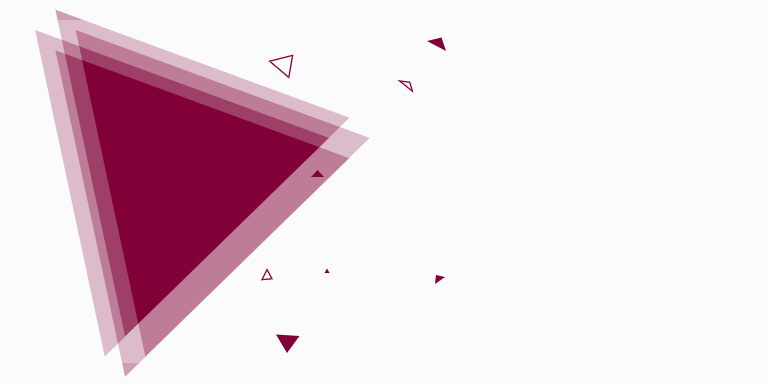
This background is drawn by a WebGL 2 fragment shader. Its source:

```glsl
#version 300 es
precision highp float;
// Four translucent triangles, shifted in a diamond, stack into one solid core
// on an off-white ground, with small filled and outlined triangles around it.
// Every shape is a signed distance to a triangle; one unit is the canvas height.
uniform vec2 u_resolution;
out vec4 outColor;

const vec3 PAPER = vec3(0.984);
const vec3 WINE = vec3(0.5, 0.0, 0.215);

// Corners of the small triangles; the first OUTLINED ones are drawn as strokes
const int CHIPS = 8;
const int OUTLINED = 3;
const vec2 CORNER_A[CHIPS] = vec2[](
    vec2(0.7005, 0.8411), vec2(1.0378, 0.7904), vec2(0.6953, 0.2995), vec2(1.1120, 0.8932),
    vec2(0.8268, 0.5573), vec2(0.8516, 0.3008), vec2(1.1354, 0.2839), vec2(0.7188, 0.1289));
const vec2 CORNER_B[CHIPS] = vec2[](
    vec2(0.7630, 0.8568), vec2(1.0677, 0.7865), vec2(0.7096, 0.2734), vec2(1.1497, 0.9023),
    vec2(0.8438, 0.5391), vec2(0.8581, 0.2891), vec2(1.1589, 0.2786), vec2(0.7799, 0.1250));
const vec2 CORNER_C[CHIPS] = vec2[](
    vec2(0.7526, 0.7969), vec2(1.0755, 0.7604), vec2(0.6810, 0.2708), vec2(1.1615, 0.8672),
    vec2(0.8099, 0.5391), vec2(0.8451, 0.2891), vec2(1.1328, 0.2604), vec2(0.7474, 0.0807));

float cross2(vec2 a, vec2 b) {
    return a.x * b.y - a.y * b.x;
}

// x: squared distance to the edge a-b, y: signed side of its line
vec2 edgeDistance(vec2 p, vec2 a, vec2 b, float winding) {
    vec2 edge = b - a, toP = p - a;
    vec2 away = toP - edge * clamp(dot(toP, edge) / dot(edge, edge), 0.0, 1.0);
    return vec2(dot(away, away), winding * cross2(edge, toP));
}

// Signed distance, negative inside, for either winding
float sdTriangle(vec2 p, vec2 a, vec2 b, vec2 c) {
    float winding = sign(cross2(b - a, c - a));
    vec2 d = min(min(edgeDistance(p, a, b, winding), edgeDistance(p, b, c, winding)),
                 edgeDistance(p, c, a, winding));
    return -sqrt(d.x) * sign(d.y);
}

// Antialiased coverage over about one pixel
float fill(float d) {
    return clamp(0.5 - d * u_resolution.y, 0.0, 1.0);
}

void main() {
    vec2 p = gl_FragCoord.xy / u_resolution.y;

    // Large triangles: each adds a quarter of the full colour
    float ink = 0.0;
    for (int i = 0; i < 4; i++) {
        float angle = float(i) * 1.570796;
        vec2 top = vec2(0.1443, 0.9219) + 0.0528 * vec2(cos(angle), sin(angle));
        float body = fill(sdTriangle(p, top, top + vec2(0.7656, -0.2812),
                                     top + vec2(0.1813, -0.8503)));
        // The extreme upper and lower tips are half a step deeper
        float tip = max(fill(0.948 - p.y), fill(p.y - 0.0547));
        ink += body * (0.25 + 0.125 * tip);
    }
    vec3 color = mix(PAPER, WINE, min(ink, 1.0));

    // Small scattered triangles
    for (int i = 0; i < CHIPS; i++) {
        float d = sdTriangle(p, CORNER_A[i], CORNER_B[i], CORNER_C[i]);
        if (i < OUTLINED) d = abs(d + 0.0008) - 0.0017;
        color = mix(color, WINE, fill(d));
    }
    outColor = vec4(color, 1.0);
}
```
